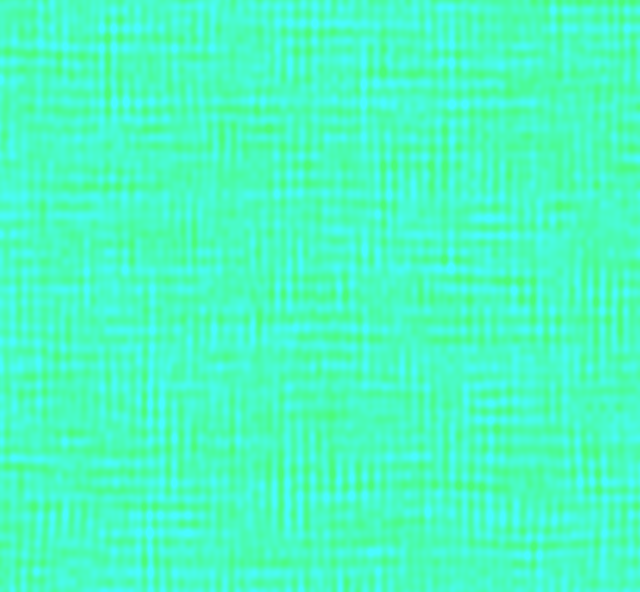
This texture is drawn by a WebGL 1 fragment shader. Its source:

```glsl
precision highp float;
// Soft woven maze of fine cyan and green stripes, upright and level.
uniform vec2 u_resolution;

float hash(vec2 p) {
  return fract(sin(dot(p, vec2(127.1, 311.7))) * 43758.5453);
}

float noise(vec2 p) {
  vec2 cell = floor(p);
  vec2 f = fract(p);
  f = f * f * (3.0 - 2.0 * f);
  float low = mix(hash(cell), hash(cell + vec2(1.0, 0.0)), f.x);
  float high = mix(hash(cell + vec2(0.0, 1.0)), hash(cell + vec2(1.0, 1.0)), f.x);
  return mix(low, high, f.y);
}

// Straight sine stripes; where the strength turns negative they jog by half a period
float stripes(float position, float strength) {
  return sin(6.2831853 * position) * (2.1 * strength - 0.5);
}

void main() {
  vec2 p = gl_FragCoord.xy / u_resolution.x;

  // Slight drift keeps the spacing from being mechanical
  vec2 drift = vec2(noise(p * vec2(12.0, 7.0) + 7.0), noise(p * vec2(6.0, 12.0) + 31.0));

  // Upright and level stripe layers, broken into short runs
  float upright = stripes(51.0 * p.x + 0.4 * drift.x, noise(p * vec2(30.0, 17.0) + 19.0));
  float level = stripes(34.0 * p.y + 0.4 * drift.y, noise(p * vec2(17.0, 25.0) + 43.0));

  // Patches where one direction outweighs the other
  float patches = noise(p * vec2(8.0, 9.0) + 53.0);
  float center = exp(-pow((p.x - 0.53) / 0.16, 2.0));
  float lean = clamp(0.05 + 0.8 * patches + 0.2 * center, 0.0, 1.0);

  // Small blotches, and long faint streaks along both axes
  float blotches = noise(p * vec2(88.0, 66.0) + 11.0) - 0.5;
  float rows = noise(p * vec2(5.0, 66.0) + 83.0) - 0.5;
  float columns = noise(p * vec2(96.0, 6.0) + 97.0) - 0.5;

  float blue = 0.758;
  blue += upright * mix(0.07, 0.19, lean);
  blue += level * mix(0.18, 0.06, lean);
  blue += 0.2 * blotches + 0.14 * rows + 0.11 * columns;

  gl_FragColor = vec4(0.29, 0.98, clamp(blue, 0.48, 1.0), 1.0);
}
```
